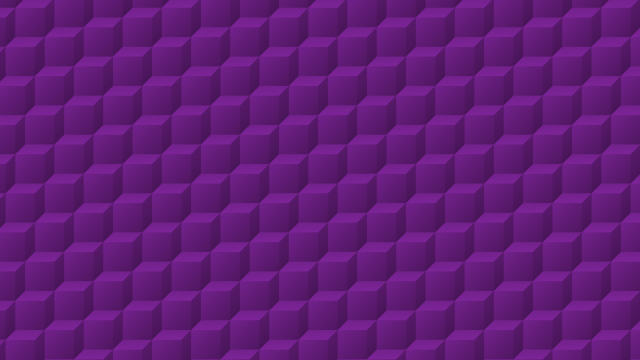
A Shadertoy shader for this pattern:

```glsl
const float UNITS_HIGH = 36.86;              // one unit is the cube depth
const vec2 ANCHOR = vec2(31.57, 18.07);      // lower left corner of one cube
const vec2 STEP_ACROSS = vec2(4.0, 1.0);
const vec2 STEP_DOWN = vec2(3.0, -3.0);
const float FRONT = 3.0;                     // side of the front face
const vec3 TINT = vec3(0.82, 0.237, 1.0);

// 0 to 1 over an edge, blended across one pixel
float edge(float dist, float pixel) {
    return smoothstep(-0.5 * pixel, 0.5 * pixel, dist);
}

// Signed distance to the cube outline, measured from its centre
float outlineDistance(vec2 c) {
    float diagonal = (abs(c.x - c.y) - FRONT) * 0.7071;
    return max(max(abs(c.x), abs(c.y)) - 2.0, diagonal);
}

// Brightness of the three visible faces; q starts at the lower left corner
float cubeShade(vec2 q, float pixel) {
    float across = clamp((q.x + FRONT - q.y) / (2.0 * FRONT), 0.0, 1.0);
    float front = mix(0.55, 0.375, across);
    float top = mix(0.595, 0.545, clamp(q.y - FRONT, 0.0, 1.0));
    float side = mix(0.345, 0.42, clamp((q.y - q.x + FRONT) / FRONT, 0.0, 1.0));

    float sideMask = edge((q.x - q.y) * 0.7071, pixel);
    float backMask = edge(max(q.x, q.y) - FRONT, pixel);
    return mix(front, mix(top, side, sideMask), backMask);
}

// Coverage-weighted blend of the cubes around p
float cubeField(vec2 p, float pixel) {
    vec2 c = p - 2.0;
    vec2 nearest = round(vec2((c.x + c.y) / 5.0, (c.x - 4.0 * c.y) / 15.0));
    float shade = 0.0;
    float total = 0.0;
    for (int j = -1; j <= 1; j++) {
        for (int i = -1; i <= 1; i++) {
            vec2 cell = nearest + vec2(i, j);
            vec2 q = p - cell.x * STEP_ACROSS - cell.y * STEP_DOWN;
            float cover = edge(-outlineDistance(q - 2.0), pixel);
            shade += cover * cubeShade(q, pixel);
            total += cover;
        }
    }
    return shade / max(total, 0.001);
}

void mainImage(out vec4 fragColor, in vec2 fragCoord) {
    float pixel = UNITS_HIGH / iResolution.y;
    vec2 p = fragCoord * pixel - ANCHOR;
    fragColor = vec4(TINT * cubeField(p, 1.3 * pixel), 1.0);
}
```
